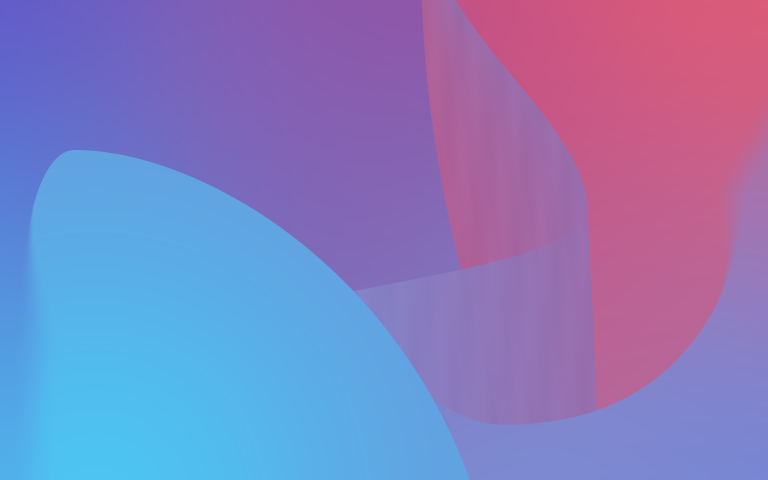
This background is drawn by a WebGL 1 fragment shader. Its source:

```glsl
precision highp float;
uniform vec2 u_resolution;

#define ASPECT 1.6
#define SAMPLES 3
#define BLEND 8.0
#define STREAK 0.005
#define BLUE_CORE vec3(0.30, 0.77, 0.95)
#define BLUE_RIM vec3(0.385, 0.63, 0.88)
#define FOLD_PINK vec3(0.69, 0.375, 0.59)
#define FOLD_MAUVE vec3(0.60, 0.425, 0.675)
#define LIP_PERIWINKLE vec3(0.51, 0.51, 0.78)

// Cubic Bernstein curve with control values k
float cubic(float t, vec4 k) {
  float u = 1.0 - t;
  return dot(k, vec4(u * u * u, 3.0 * u * u * t, 3.0 * u * t * t, t * t * t));
}

// Adds a colour weighted by closeness to its centre
void addGlow(inout vec4 sum, vec2 p, vec2 centre, vec3 colour) {
  vec2 d = p - centre;
  sum += vec4(colour, 1.0) * exp(-BLEND * dot(d, d));
}

vec3 backdrop(vec2 p) {
  vec4 sum = vec4(0.0);
  addGlow(sum, p, vec2(0.00, 0.00), vec3(0.38, 0.32, 0.78));
  addGlow(sum, p, vec2(0.69, 0.00), vec3(0.58, 0.31, 0.64));
  addGlow(sum, p, vec2(0.00, 0.42), vec3(0.33, 0.48, 0.84));
  addGlow(sum, p, vec2(0.42, 0.20), vec3(0.48, 0.42, 0.74));
  addGlow(sum, p, vec2(0.85, 0.50), vec3(0.51, 0.41, 0.71));
  addGlow(sum, p, vec2(0.00, 0.72), vec3(0.33, 0.61, 0.88));
  addGlow(sum, p, vec2(0.00, 1.00), vec3(0.31, 0.75, 0.94));
  addGlow(sum, p, vec2(1.10, 1.00), vec3(0.48, 0.56, 0.83));
  addGlow(sum, p, vec2(1.35, 0.88), vec3(0.52, 0.53, 0.80));
  addGlow(sum, p, vec2(1.60, 1.00), vec3(0.40, 0.53, 0.87));
  addGlow(sum, p, vec2(1.60, 0.60), vec3(0.59, 0.48, 0.74));
  addGlow(sum, p, vec2(1.60, 0.28), vec3(0.73, 0.41, 0.60));
  return sum.rgb / sum.a;
}

vec3 redSheet(vec2 p) {
  vec4 sum = vec4(0.0);
  addGlow(sum, p, vec2(1.45, 0.00), vec3(0.90, 0.35, 0.44));
  addGlow(sum, p, vec2(1.00, 0.05), vec3(0.75, 0.31, 0.53));
  addGlow(sum, p, vec2(1.22, 0.40), vec3(0.76, 0.335, 0.54));
  addGlow(sum, p, vec2(1.35, 0.75), vec3(0.70, 0.41, 0.61));
  addGlow(sum, p, vec2(1.53, 0.50), vec3(0.72, 0.42, 0.60));
  addGlow(sum, p, vec2(1.60, 0.10), vec3(0.85, 0.36, 0.48));
  return sum.rgb / sum.a;
}

// Scene colour; p has height 1 and y pointing down
vec3 scene(vec2 p) {
  vec3 colour = backdrop(p);

  // Outlines of the ribbon
  float rise = sqrt(max(0.885 - p.y, 0.0) / 0.594);
  float sheetLeft = 1.052 - 0.49 * rise;
  float sheetRight = cubic(rise, vec4(1.052, 1.365, 1.552, 1.579))
                   + 0.5 * max(0.4 - p.y, 0.0);
  float crease = cubic(clamp(p.y / 0.417, 0.0, 1.0), vec4(0.95, 1.029, 1.202, 1.223))
               + 0.048 * max(p.y - 0.417, 0.0);
  float lip = cubic(sqrt(max(1.223 - p.x, 0.0) / 0.494), vec4(0.417, 0.515, 0.544, 0.608));
  float foldLeft = 0.879 + 0.033 * p.y + 0.2 * p.y * p.y;

  // Red sheet, dissolving along its upper right side
  float softness = 0.001 + 0.1 * (1.0 - smoothstep(0.3, 0.65, p.y));
  float sheet = smoothstep(0.0, softness, sheetRight - p.x);
  colour = mix(colour, redSheet(p), sheet * step(crease, p.x));

  // Upper and lower faces of the fold, with faint streaks
  float streaks = STREAK * (sin(70.0 * p.x + 9.0 * p.y) + 0.6 * sin(163.0 * p.x - 14.0 * p.y));
  float across = clamp((p.x - foldLeft) / (crease - foldLeft), 0.0, 1.0);
  float upper = step(foldLeft, p.x) * step(p.x, crease) * step(p.y, lip);
  colour = mix(colour, mix(FOLD_PINK, FOLD_MAUVE, across) + streaks, upper);

  float along = clamp((p.x - 0.73) / 0.5 - 0.3 * (p.y - 0.6), 0.0, 1.0);
  float lower = sheet * step(sheetLeft, p.x) * step(p.x, crease) * step(lip, p.y);
  colour = mix(colour, mix(LIP_PERIWINKLE, FOLD_MAUVE, along) + streaks, lower);

  // Blue hill, dissolving at its lower left
  float drop = sqrt(max(p.y - 0.3125, 0.0) / 0.6875);
  float hillLeft = cubic(drop, vec4(0.156, 0.069, 0.019, 0.021));
  float hillRight = cubic(drop, vec4(0.156, 0.406, 0.8125, 0.979));
  float hillSoftness = 0.001 + 0.1 * smoothstep(0.4, 0.75, p.y);
  float hill = smoothstep(0.0, hillSoftness, p.x - hillLeft)
             * step(p.x, hillRight) * step(0.3125, p.y);
  float glow = smoothstep(0.0, 0.85, distance(p, vec2(0.2, 1.05)));
  return mix(colour, mix(BLUE_CORE, BLUE_RIM, glow), hill);
}

void main() {
  // Average a grid of samples to smooth every edge
  vec3 total = vec3(0.0);
  for (int i = 0; i < SAMPLES; i++) {
    for (int j = 0; j < SAMPLES; j++) {
      vec2 offset = (vec2(float(i), float(j)) + 0.5) / float(SAMPLES) - 0.5;
      vec2 uv = (gl_FragCoord.xy + offset) / u_resolution;
      total += scene(vec2(uv.x * ASPECT, 1.0 - uv.y));
    }
  }
  gl_FragColor = vec4(total / float(SAMPLES * SAMPLES), 1.0);
}
```
